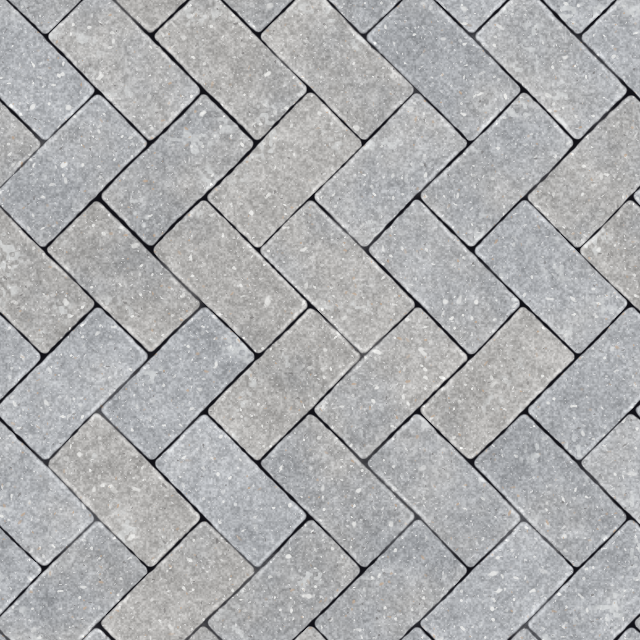
Write a three.js fragment shader that draws this texture.

```glsl
varying vec2 vUv;

float hash(vec2 p) {
  vec3 q = fract(vec3(p.xyx) * 0.1031);
  q += dot(q, q.yzx + 33.33);
  return fract((q.x + q.y) * q.z);
}

float noise(vec2 p) {
  vec2 i = floor(p);
  vec2 f = fract(p);
  f = f * f * (3.0 - 2.0 * f);
  return mix(mix(hash(i), hash(i + vec2(1.0, 0.0)), f.x),
             mix(hash(i + vec2(0.0, 1.0)), hash(i + 1.0), f.x), f.y);
}

float fbm(vec2 p) {
  float sum = 0.0;
  float amplitude = 0.5;
  for (int i = 0; i < 4; i++) {
    sum += amplitude * noise(p);
    p = mat2(1.6, 1.2, -1.2, 1.6) * p + 7.3;
    amplitude *= 0.5;
  }
  return sum;
}

// One randomly turned, elongated chip in some of the cells
float chips(vec2 p, float density, float seed) {
  vec2 cell = floor(p) + seed;
  vec2 d = fract(p) - 0.5;
  d -= 0.5 * (vec2(hash(cell + 3.1), hash(cell + 8.7)) - 0.5);
  float angle = 6.283 * hash(cell + 15.3);
  d = mat2(cos(angle), sin(angle), -sin(angle), cos(angle)) * d;
  d.x *= mix(0.4, 1.0, hash(cell + 21.9));
  float size = hash(cell + 27.4);
  float radius = mix(0.06, 0.17, size * size);
  float ragged = length(d) + 0.1 * (noise(p * 6.0 + seed) - 0.5);
  float shape = 1.0 - smoothstep(radius * 0.5, radius + 0.05, ragged);
  return shape * step(hash(cell + 41.2), density) * mix(0.3, 1.0, hash(cell + 52.6));
}

float roundedBox(vec2 p, vec2 halfSize, float radius) {
  vec2 q = abs(p) - halfSize + radius;
  return length(max(q, 0.0)) + min(max(q.x, q.y), 0.0) - radius;
}

void main() {
  // Grid turned by 45 degrees: twelve half diagonals per side
  vec2 p = vUv * 12.0;
  vec2 q = p - vec2(0.83, -0.69);
  vec2 g = 0.5 * vec2(q.x + q.y, q.y - q.x);
  g += 0.03 * (vec2(noise(p * 0.9), noise(p * 0.9 + 40.0)) - 0.5);

  // Herringbone: pairs of cells form pavers in two directions
  vec2 cell = floor(g);
  float phase = mod(cell.x + cell.y, 4.0);
  vec2 along = phase < 1.5 ? vec2(1.0, 0.0) : vec2(0.0, 1.0);
  vec2 corner = cell - along * mod(phase, 2.0);
  vec2 halfSize = 0.5 + 0.5 * along;
  vec2 center = corner + halfSize;
  vec2 id = mod(vec2(center.x - center.y, center.x + center.y), 12.0) * 2.0;

  // Paver outline, slightly shifted and ragged
  vec2 shift = 0.012 * (vec2(hash(id + 2.3), hash(id + 6.1)) - 0.5);
  float gap = mix(0.008, 0.018, hash(id + 11.0));
  float edge = roundedBox(g - center - shift, halfSize - gap, 0.075);
  edge += 0.014 * (noise(p * 9.0) - 0.5);

  // Nearly neutral greys with faint cloudy mottling
  vec2 local = p + id * 5.7;
  float cloud = fbm(local * 0.9);
  float blotch = fbm(local * 3.2 + 19.0);
  vec3 coolGrey = vec3(0.674, 0.685, 0.7);
  vec3 warmGrey = vec3(0.695, 0.69, 0.682);
  vec3 color = mix(coolGrey, warmGrey, smoothstep(0.1, 0.9, hash(id + 31.0) + cloud - 0.47));
  color += 0.035 * (hash(id + 17.0) - 0.5);
  color += 0.1 * (cloud - 0.47) + 0.13 * (blotch - 0.47);

  // Fine sandy grain
  color += 0.12 * (noise(p * 17.0) - 0.5) + 0.13 * (noise(p * 33.0 + 9.0) - 0.5);

  // Pale scuffs, bright aggregate, tan and dark grit
  float scuff = smoothstep(0.55, 0.72, fbm(local * 1.7 + 63.0));
  scuff *= smoothstep(0.45, 0.75, noise(p * 13.0 + 5.0));
  color = mix(color, vec3(0.88, 0.89, 0.89), 0.6 * scuff);
  color = mix(color, vec3(0.9, 0.9, 0.9), 0.75 * chips(p * 9.1, 0.42, 0.0));
  color = mix(color, vec3(0.95, 0.95, 0.94), 0.9 * chips(p * 5.3 + 0.4, 0.34, 130.0));
  color = mix(color, vec3(0.96, 0.96, 0.95), 0.85 * chips(p * 3.1 + 0.7, 0.16, 520.0));
  color = mix(color, vec3(0.76, 0.65, 0.55), 0.7 * chips(p * 6.1, 0.12, 260.0));
  color = mix(color, vec3(0.45, 0.44, 0.44), 0.65 * chips(p * 6.7, 0.08, 390.0));

  // Worn light rim on the bevel
  float rim = smoothstep(-0.07, -0.035, edge) * (1.0 - smoothstep(-0.03, -0.005, edge));
  color += 0.11 * rim * smoothstep(0.25, 0.75, noise(p * 3.0 + 80.0));

  // Dark joints, fading to a hairline in places
  float depth = mix(0.6, 1.0, smoothstep(0.2, 0.5, noise(p * 0.9 + 25.0)));
  float joint = smoothstep(-0.014, 0.013, edge) * depth;
  color = mix(color, vec3(0.07, 0.07, 0.09), joint);

  gl_FragColor = vec4(clamp(color, 0.0, 1.0), 1.0);
}
```
